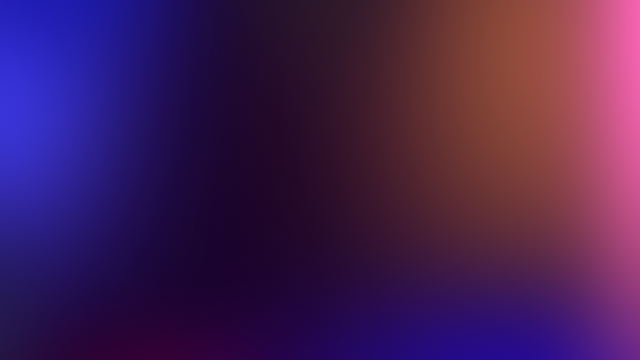
Reproduce this background procedurally as a Shadertoy shader.

```glsl
const vec3 NIGHT = vec3(0.085, 0.0, 0.14);
const vec3 AZURE = vec3(0.24, 0.22, 0.87);
const vec3 COBALT = vec3(0.09, 0.09, 0.72);
const vec3 SLATE = vec3(0.15, 0.15, 0.32);
const vec3 COPPER = vec3(0.57, 0.30, 0.22);
const vec3 OLIVE = vec3(0.16, 0.12, 0.17);
const vec3 WINE = vec3(0.24, 0.0, 0.19);
const vec3 INDIGO = vec3(0.13, 0.03, 0.62);
const vec3 PINK = vec3(1.0, 0.40, 0.73);

// Soft elliptical falloff: 1 at the center, fading to 0
float glow(vec2 uv, vec2 center, vec2 radius) {
    vec2 offset = (uv - center) / radius;
    return exp(-dot(offset, offset));
}

// Blend a glowing tint over the colour below it
vec3 addGlow(vec3 below, vec3 tint, float strength, vec2 uv, vec2 center, vec2 radius) {
    return mix(below, tint, strength * glow(uv, center, radius));
}

float hash(vec2 p) {
    return fract(sin(dot(p, vec2(12.99, 78.23))) * 43758.5);
}

void mainImage(out vec4 fragColor, in vec2 fragCoord) {
    vec2 uv = fragCoord / iResolution.xy;
    vec3 color = NIGHT;

    // Cool light on the left
    color = addGlow(color, AZURE, 1.0, uv, vec2(0.0, 0.75), vec2(0.213, 0.52));
    color = addGlow(color, COBALT, 0.8, uv, vec2(0.08, 1.1), vec2(0.20, 0.30));
    color = addGlow(color, SLATE, 0.6, uv, vec2(-0.03, 0.06), vec2(0.10, 0.24));

    // Warm light on the right, dulled along the top
    color = addGlow(color, COPPER, 1.0, uv, vec2(0.85, 0.85), vec2(0.28, 0.75));
    color = addGlow(color, OLIVE, 0.6, uv, vec2(0.50, 1.1), vec2(0.14, 0.30));

    // Low glows along the bottom
    color = addGlow(color, WINE, 0.9, uv, vec2(0.27, -0.05), vec2(0.20, 0.16));
    color = addGlow(color, INDIGO, 0.97, uv, vec2(0.80, -0.08), vec2(0.34, 0.28));

    // Bright right edge
    color = addGlow(color, PINK, 1.0, uv, vec2(1.03, 0.95), vec2(0.12, 0.90));

    // Fine dither against banding
    color += (hash(fragCoord) - 0.5) / 255.0;
    fragColor = vec4(clamp(color, 0.0, 1.0), 1.0);
}
```
